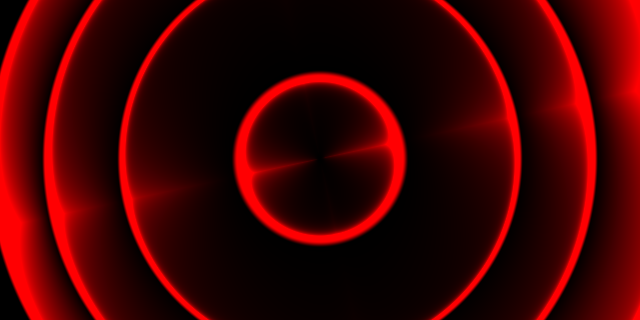
Write a WebGL 2 fragment shader that draws this background.

```glsl
#version 300 es
precision highp float;
// Concentric red glowing rings on black, crossed by a tilted conical sheen.
// Each band swells from dark at its inner edge to a hot rim, then cuts to black.
// Lengths are in units of the canvas height.

uniform vec2 u_resolution;
out vec4 fragColor;

#define CENTER_Y 0.504
#define BEAM_ANGLE 0.212
#define CREST_SHARPNESS 12.0
#define SHEEN_FALLOFF 2.2
#define CROSS_GLOW 0.06
#define RIGHT_STRETCH 0.09
#define RED vec3(1.0, 0.0, 0.008)

const int BANDS = 4;
const float RADIUS[BANDS] = float[](0.268, 0.629, 0.864, 1.036);
const float RIM[BANDS] = float[](0.026, 0.015, 0.017, 0.017);       // rim width
const float SWELL[BANDS] = float[](0.014, 0.006, 0.012, 0.012);     // extra rim on the beam
const float GAIN[BANDS] = float[](0.75, 0.65, 0.85, 1.35);          // beam strength
const float CURVE[BANDS] = float[](0.5, 1.3, 1.0, 1.0);             // radial rise
const float AMBIENT[BANDS] = float[](0.0, 0.02, 0.10, 0.45);        // light off the beam
const float SOFTNESS[BANDS] = float[](0.010, 0.006, 0.006, 0.006);  // outer edge blur

// Two-sided sheen: a sharp crest on a broad lobe, with a faint crossing streak.
float sheen(vec2 p) {
    vec2 axis = vec2(cos(BEAM_ANGLE), sin(BEAM_ANGLE));
    float along = abs(dot(p, axis));
    float across = abs(axis.x * p.y - axis.y * p.x);
    float angle = atan(across, along + 1e-5);
    float crest = 0.35 * exp(-CREST_SHARPNESS * angle);
    float lobe = 0.65 * exp(-SHEEN_FALLOFF * angle);
    float crossing = CROSS_GLOW * exp(-CREST_SHARPNESS * (1.5708 - angle));
    return crest + lobe + crossing;
}

// Light of one band between two radii.
float band(int i, float r, float inner, float outer, float beam) {
    float t = clamp((r - inner) / (outer - inner), 0.0, 1.0);
    float width = RIM[i] + SWELL[i] * beam;
    float depth = max(outer - r, 0.5 * width);
    float rim = pow(width / depth, 3.0) * smoothstep(0.0, 0.1, t);
    float body = GAIN[i] * beam * pow(t, CURVE[i]) + AMBIENT[i] * t;
    float mask = 1.0 - smoothstep(outer - SOFTNESS[i], outer + SOFTNESS[i], r);
    return min(rim + body, 1.0) * mask;
}

void main() {
    vec2 p = gl_FragCoord.xy / u_resolution.y;
    p -= vec2(0.5 * u_resolution.x / u_resolution.y, CENTER_Y);
    float r = length(p);
    float beam = sheen(p);

    // Sum the bands outward; the last one reaches farther on the right.
    float light = 0.0;
    float inner = 0.0;
    for (int i = 0; i < BANDS; i++) {
        float outer = RADIUS[i];
        if (i == BANDS - 1) outer += RIGHT_STRETCH * smoothstep(-0.5, 0.5, p.x);
        light += band(i, r, inner, outer, beam);
        inner = outer;
    }

    // Dark pinhole where the sheen meets the center.
    light *= smoothstep(0.0, 0.02, r);
    fragColor = vec4(RED * min(light, 1.0), 1.0);
}
```
